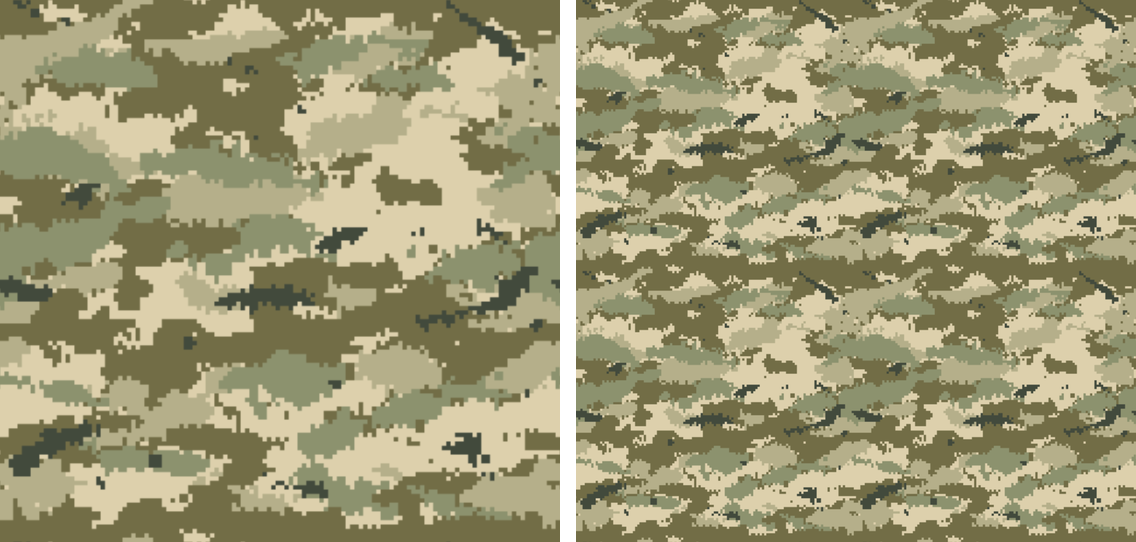
Left, the tile; right, the same tile 2 across and 2 down.
Write a WebGL 1 fragment shader that draws this pattern.

```glsl
precision highp float;
// Seamless digital camouflage: ragged horizontal patches on a square mosaic.

uniform vec2 u_resolution;

const vec2 GRID = vec2(128.0, 124.0); // mosaic squares across and up
const float EDGE_WIDTH = 0.4;         // softness of an edge, in squares

const vec3 OLIVE = vec3(0.447, 0.427, 0.275);
const vec3 CREAM = vec3(0.865, 0.815, 0.675);
const vec3 TAN   = vec3(0.710, 0.687, 0.540);
const vec3 GREEN = vec3(0.550, 0.572, 0.432);
const vec3 DARK  = vec3(0.260, 0.290, 0.235);

float hash(vec2 p, float seed) {
  vec3 q = fract(vec3(p, seed) * vec3(0.1031, 0.1030, 0.0973));
  q += dot(q, q.yzx + 33.33);
  return fract((q.x + q.y) * q.z);
}

// Value noise over the whole grid, wrapping after "period" lattice steps.
float noise(vec2 point, vec2 period, float seed) {
  vec2 p = point / GRID * period;
  vec2 i = floor(p);
  vec2 f = fract(p);
  f = f * f * (3.0 - 2.0 * f);
  vec2 a = mod(i, period);
  vec2 b = mod(i + 1.0, period);
  return mix(mix(hash(a, seed), hash(vec2(b.x, a.y), seed), f.x),
             mix(hash(vec2(a.x, b.y), seed), hash(b, seed), f.x), f.y);
}

// Centred fractal noise, stretched sideways in its coarse octaves.
float roughness(vec2 point, float seed) {
  return 0.5 * noise(point, vec2(12.0, 20.0), seed)
       + 0.3 * noise(point, vec2(26.0, 38.0), seed + 1.0)
       + 0.2 * noise(point, vec2(64.0, 62.0), seed + 2.0) - 0.5;
}

// Bends the outlines and cuts short vertical teeth into them.
vec2 warp(vec2 point, float seed) {
  vec2 period = vec2(8.0, 9.0);
  vec2 bend = vec2(noise(point, period, seed), noise(point, period, seed + 1.0)) - 0.5;
  float tooth = hash(vec2(floor(point.x), floor(point.y / 4.0)), seed + 2.0) - 0.5;
  return point + bend * vec2(10.0, 7.0) + vec2(0.0, 2.2 * tooth);
}

// Field of scattered, sheared ellipses: positive inside, negative outside.
float ellipses(vec2 point, vec2 count, vec2 radius, float shear, float seed) {
  vec2 tileSize = GRID / count;
  vec2 tile = floor(point / tileSize);
  float nearest = 100.0;
  for (int y = -1; y <= 1; y++) {
    for (int x = -1; x <= 1; x++) {
      vec2 t = tile + vec2(float(x), float(y));
      vec2 id = mod(t, count);
      vec2 jitter = vec2(hash(id, seed), hash(id, seed + 1.0)) - 0.5;
      vec2 d = point - (t + 0.5 + 0.8 * jitter) * tileSize;
      d.y -= shear * (hash(id, seed + 2.0) - 0.5) * d.x;
      float scale = mix(0.5, 1.5, hash(id, seed + 3.0));
      nearest = min(nearest, length(d / (radius * scale)));
    }
  }
  return 1.0 - nearest;
}

// Ellipses with bent and broken outlines.
float patches(vec2 point, vec2 count, vec2 radius, float shear, float seed) {
  return ellipses(warp(point, seed + 10.0), count, radius, shear, seed)
       + 2.4 * roughness(point, seed + 20.0);
}

// Flat colour of one mosaic square, painted from the ground up.
vec3 squareColour(vec2 square) {
  vec2 point = mod(square, GRID) + 0.5;
  float cream = patches(point, vec2(4.0, 5.0), vec2(13.0, 6.2), 0.5, 3.0);
  float crumbs = patches(point, vec2(7.0, 9.0), vec2(3.4, 1.0), 0.4, 43.0);
  float tan1 = patches(point, vec2(4.0, 5.0), vec2(12.5, 4.4), 0.7, 83.0);
  float green = patches(point, vec2(3.0, 5.0), vec2(13.0, 3.5), 0.8, 123.0);
  float dark = patches(point, vec2(3.0, 4.0), vec2(7.0, 1.7), 1.4, 163.0);
  float specks = ellipses(point, vec2(4.0, 3.0), vec2(1.1), 1.0, 203.0);

  vec3 colour = OLIVE;
  colour = mix(colour, CREAM, step(0.0, max(cream, crumbs)));
  colour = mix(colour, TAN, step(0.0, tan1));
  colour = mix(colour, GREEN, step(0.0, green));
  return mix(colour, DARK, step(0.0, max(dark, specks)));
}

void main() {
  // Blend the four nearest squares across a narrow band at their borders.
  vec2 p = gl_FragCoord.xy / u_resolution * GRID - 0.5;
  vec2 square = floor(p);
  vec2 band = max(vec2(EDGE_WIDTH), GRID / u_resolution);
  vec2 blend = clamp((fract(p) - 0.5) / band + 0.5, 0.0, 1.0);
  vec3 lower = mix(squareColour(square), squareColour(square + vec2(1.0, 0.0)), blend.x);
  vec3 upper = mix(squareColour(square + vec2(0.0, 1.0)), squareColour(square + 1.0), blend.x);
  gl_FragColor = vec4(mix(lower, upper, blend.y), 1.0);
}
```
